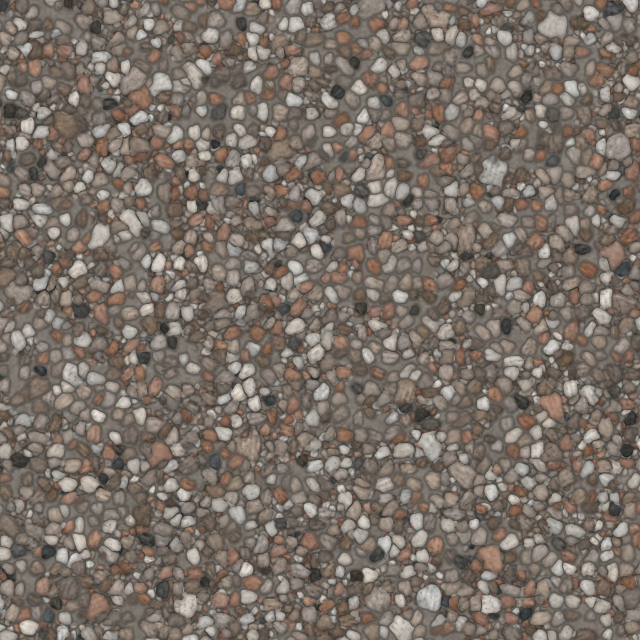
Write a Shadertoy shader that draws this texture.

```glsl
#define STONE_GRID 42.0
#define FILLER_GRID 74.0
#define BIG_SHARE 0.05
#define CEMENT vec3(0.490, 0.464, 0.433)
#define PALE vec3(0.745, 0.722, 0.692)
#define TAN vec3(0.600, 0.552, 0.512)
#define BROWN vec3(0.480, 0.427, 0.382)
#define RUST vec3(0.585, 0.455, 0.385)
#define SLATE vec3(0.300, 0.300, 0.292)
#define LIGHT_DIR vec2(-0.35, 0.94)

struct Stone {
    float depth;   // distance inside the outline, in cells
    float radius;
    vec2 offset;   // from the centre, unrotated
    vec2 local;    // along the long and short axes
    vec2 id;
};

float hash(vec2 p) {
    return fract(sin(dot(p, vec2(127.1, 311.7))) * 43758.5453);
}

float noise(vec2 p) {
    vec2 i = floor(p), f = fract(p);
    f = f * f * (3.0 - 2.0 * f);
    return mix(mix(hash(i), hash(i + vec2(1, 0)), f.x),
               mix(hash(i + vec2(0, 1)), hash(i + vec2(1, 1)), f.x), f.y);
}

float softMin(float a, float b, float k) {
    float h = max(k - abs(a - b), 0.0) / k;
    return min(a, b) - 0.25 * h * h * k;
}

// Packed stones: nearest outline wins, the runner-up trims its edge
Stone findStone(vec2 p, float seed) {
    Stone s = Stone(0.0, 1.0, vec2(0), vec2(0), vec2(0));
    float nearest = 9.0, second = 9.0;
    for (int j = -2; j <= 2; j++)
    for (int i = -2; i <= 2; i++) {
        vec2 id = floor(p) + vec2(i, j);
        vec2 key = id + seed;
        vec2 jitter = vec2(hash(key), hash(key + 31.3)) - 0.5;
        vec2 d = p - id - 0.5 - 0.85 * jitter;
        float radius = mix(0.36, 0.62, hash(key + 57.7));
        radius += 0.42 * step(1.0 - BIG_SHARE, hash(key + 83.1));

        float turn = 6.2832 * hash(key + 11.9);
        float stretch = mix(1.0, 1.3, hash(key + 43.7));
        vec2 local = mat2(cos(turn), -sin(turn), sin(turn), cos(turn)) * d;
        vec2 q = local * vec2(1.0 / stretch, stretch);
        float a = atan(q.y, q.x + 1e-5);
        float wobble = 1.0 + 0.08 * cos(3.0 * a + turn * 5.0) + 0.035 * cos(5.0 * a + turn * 9.0);
        vec2 w = pow(abs(q) + 1e-4, vec2(2.5));
        float dist = pow(w.x + w.y, 0.4) / wobble - radius;

        if (dist < nearest) {
            second = nearest;
            nearest = dist;
            s = Stone(0.0, radius, d, local, key);
        } else {
            second = min(second, dist);
        }
    }
    s.depth = softMin(-nearest, 0.5 * (second - nearest), 0.14);
    return s;
}

vec3 stoneColor(vec2 id) {
    float pick = hash(id + 5.3);
    vec3 c = PALE;
    c = mix(c, TAN, step(0.25, pick));
    c = mix(c, BROWN, step(0.56, pick));
    c = mix(c, RUST, step(0.79, pick));
    c = mix(c, SLATE, step(0.94, pick));
    float warmth = hash(id + 71.9) - 0.5;
    return c + 0.13 * (hash(id + 23.1) - 0.5) + 0.035 * warmth * vec3(1.0, 0.0, -1.0);
}

vec3 addStones(vec3 ground, vec2 uv, float grid, float seed) {
    Stone s = findStone(uv * grid, seed);
    float pixel = grid / iResolution.y;

    // Mineral bands, pits and grain
    vec2 grainUv = s.local + s.id * 7.3;
    float bands = noise(grainUv * vec2(2.5, 6.0)) - 0.5;
    float pits = smoothstep(0.62, 0.9, noise(grainUv * 5.5 + 40.0));
    float rough = hash(s.id + 91.7);
    vec3 c = stoneColor(s.id);
    c += mix(0.05, 0.17, rough) * bands - 0.17 * rough * pits * c;
    c += 0.07 * (noise(uv * 290.0) - 0.5);

    // Rounded top and darker rim
    float dome = smoothstep(0.0, 0.27, s.depth);
    c *= mix(0.79, 1.03, dome) + 0.075 * dot(s.offset, LIGHT_DIR) / s.radius;

    // Contact shadow, then the stone itself
    ground *= 1.0 - 0.25 * smoothstep(-0.22, 0.02, s.depth);
    float cover = smoothstep(-0.7 * pixel, 0.7 * pixel, s.depth - 0.035);
    return mix(ground, c, cover);
}

void mainImage(out vec4 fragColor, in vec2 fragCoord) {
    vec2 uv = fragCoord / iResolution.y;
    vec3 color = CEMENT + 0.07 * (noise(uv * 240.0) - 0.5) + 0.05 * (noise(uv * 60.0) - 0.5);

    // Small filler in the cement, main stones above it
    vec3 filled = addStones(color, uv, FILLER_GRID, 300.0);
    color = mix(color, filled, smoothstep(0.32, 0.5, noise(uv * 24.0 + 9.0)));
    color = addStones(color, uv, STONE_GRID, 100.0);
    fragColor = vec4(clamp(color, 0.0, 1.0), 1.0);
}
```
